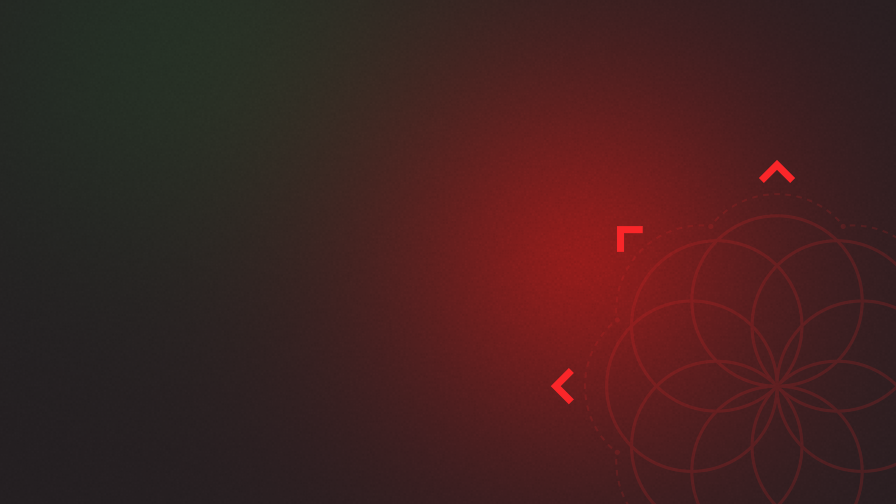
Reproduce this background procedurally as a Shadertoy shader.

```glsl
// A dark backdrop lit by a soft red glow and a faint green one, with an
// eight-petal rosette of thin circles, a dashed scalloped rim and bright
// chevrons. Angular folding repeats the ornament; cellular specks add grain.

// Lengths are fractions of the canvas height, measured from the lower left.
const vec3 BASE_COLOR  = vec3(0.140, 0.120, 0.130);
const vec3 GREEN_COLOR = vec3(0.140, 0.192, 0.146);
const vec3 RED_COLOR   = vec3(0.575, 0.110, 0.105);
const vec3 LINE_COLOR  = vec3(0.980, 0.150, 0.160);

const vec2 RED_CENTER   = vec2(1.16, 0.485);
const float RED_RADIUS  = 0.40;
const float RED_FALLOFF = 1.6;
const vec2 GREEN_CENTER = vec2(0.44, 0.91);
const vec2 GREEN_RADIUS = vec2(0.56, 0.46);

const float PETALS        = 8.0;
const vec2 ROSETTE_CENTER = vec2(1.5417, 0.2338);
const float PETAL_RADIUS  = 0.169;
const float PETAL_STROKE  = 0.0062;
const float PETAL_ALPHA   = 0.15;

const float RIM_OFFSET  = 0.212;
const float RIM_STROKE  = 0.004;
const float RIM_ALPHA   = 0.14;
const float RIM_DASHES  = 48.0;
const float NOTCH_DIST  = 0.343;
const float NOTCH_DOT   = 0.005;

const float CHEVRON_TIP    = 0.449;
const vec2 CHEVRON_ARM     = vec2(0.051, 0.014); // length, thickness

const float GRAIN_CELLS  = 180.0;
const float GRAIN_AMOUNT = 0.10;

const float TAU = 6.2831853;

vec2 hash2(vec2 p) {
    vec3 h = fract(p.xyx * vec3(0.1031, 0.1030, 0.0973));
    h += dot(h, h.yzx + 33.33);
    return fract((h.xx + h.yz) * h.zy);
}

// Coverage of a signed distance, smoothed over about one pixel.
float fill(float d, float px) {
    return smoothstep(0.6 * px, -0.6 * px, d);
}

float stroke(float d, float width, float px) {
    return fill(abs(d) - 0.5 * width, px);
}

float boxDistance(vec2 p, vec2 halfSize) {
    vec2 d = abs(p) - halfSize;
    return length(max(d, 0.0)) + min(max(d.x, d.y), 0.0);
}

// One jittered speck per cell, each with its own brightness.
float cellGrain(vec2 p) {
    vec2 cell = floor(p);
    vec2 jitter = hash2(cell);
    float speck = smoothstep(0.65, 0.1, length(fract(p) - 0.3 - 0.4 * jitter));
    return speck * (hash2(cell + 71.0).x - 0.5);
}

vec3 background(vec2 p) {
    vec2 g = (p - GREEN_CENTER) / GREEN_RADIUS;
    vec3 color = mix(BASE_COLOR, GREEN_COLOR, exp(-dot(g, g)));
    float r = length(p - RED_CENTER) / RED_RADIUS;
    return mix(color, RED_COLOR, exp(-pow(r, RED_FALLOFF)));
}

// Overlapping circles that all pass through the rosette centre.
float petalLines(vec2 p, float px) {
    float cover = 0.0;
    for (float i = 0.0; i < PETALS; i++) {
        float a = TAU * i / PETALS;
        vec2 center = PETAL_RADIUS * vec2(cos(a), sin(a));
        cover = max(cover, stroke(length(p - center) - PETAL_RADIUS, PETAL_STROKE, px));
    }
    return cover;
}

// Folds the plane into one sector whose spoke lies along +x.
vec2 foldSector(vec2 p) {
    float sector = TAU / PETALS;
    float a = mod(atan(p.y, p.x) + 0.5 * sector, sector) - 0.5 * sector;
    return length(p) * vec2(cos(a), sin(a));
}

float dashedRim(vec2 q, float px) {
    vec2 arc = q - vec2(RIM_OFFSET, 0.0);
    float dash = smoothstep(-0.3, 0.3, cos(RIM_DASHES * atan(arc.y, arc.x)));
    float line = stroke(length(arc) - PETAL_RADIUS, RIM_STROKE, px) * dash * step(0.0, arc.x);
    float a = 0.5 * TAU / PETALS;
    vec2 notch = NOTCH_DIST * vec2(cos(a), sin(a));
    return max(line, fill(length(vec2(q.x, abs(q.y)) - notch) - NOTCH_DOT, px));
}

float chevron(vec2 q, float px) {
    vec2 e = vec2(CHEVRON_TIP - q.x, abs(q.y));
    vec2 arm = vec2(e.x + e.y, e.x - e.y) * sqrt(0.5);
    return fill(boxDistance(arm - 0.5 * CHEVRON_ARM, 0.5 * CHEVRON_ARM), px);
}

void mainImage(out vec4 fragColor, in vec2 fragCoord) {
    float px = 1.0 / iResolution.y;
    vec2 p = fragCoord * px;
    vec3 color = background(p);
    color *= 1.0 + GRAIN_AMOUNT * cellGrain(p * GRAIN_CELLS);

    // Ornament, faint lines first and bright chevrons last.
    vec2 local = p - ROSETTE_CENTER;
    vec2 q = foldSector(local);
    color = mix(color, LINE_COLOR, PETAL_ALPHA * petalLines(local, px));
    color = mix(color, LINE_COLOR, RIM_ALPHA * dashedRim(q, px));
    color = mix(color, LINE_COLOR, chevron(q, px));
    fragColor = vec4(color, 1.0);
}
```
